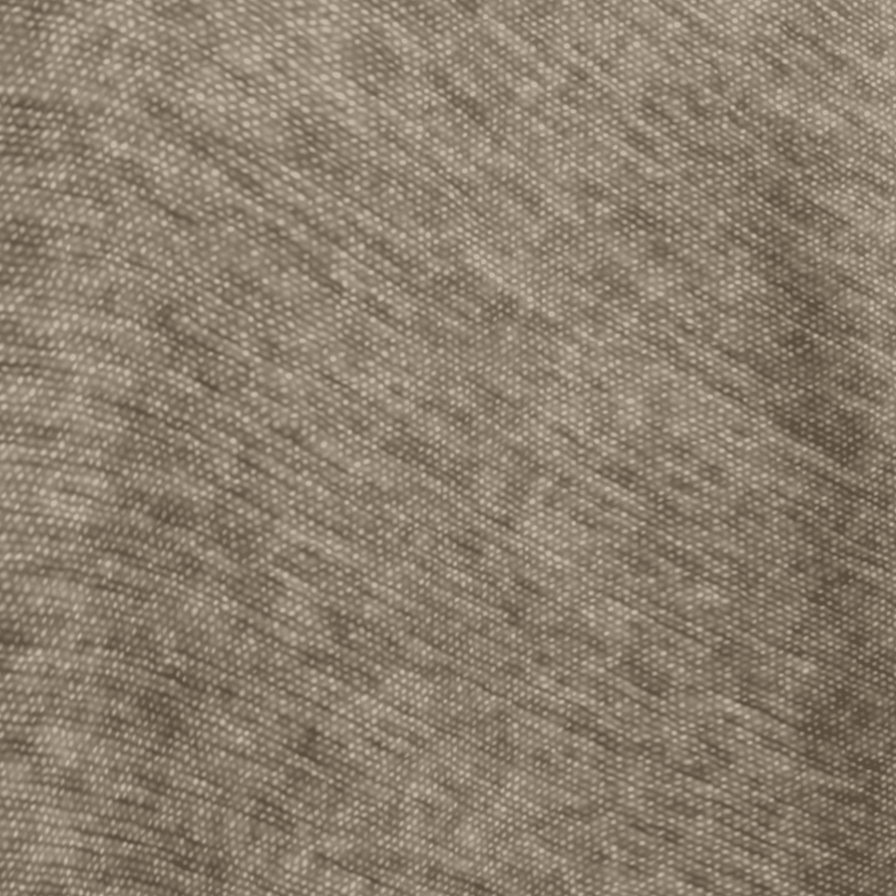
This texture is drawn by a WebGL 1 fragment shader. Its source:

```glsl
precision highp float;

// Draped beige linen: a staggered lattice of soft rounded yarn bumps in
// thread coordinates that bend from level rows at the left to a diagonal.
// Uneven yarns, mottling, fibre noise and broad folds set the tone.

uniform vec2 u_resolution;

const vec3 MID_COLOR = vec3(0.553, 0.500, 0.431);
const vec3 TONE_STEP = vec3(0.136, 0.138, 0.134);
const vec2 YARN_PITCH = vec2(0.0122, 0.0112); // along and across the rows
const vec2 BUMP_RADIUS = vec2(0.45, 0.66);    // in cells
const float BUMP_TILT = 0.12;
const float ROW_SLOPE = 0.78;
const float BUMP_DEPTH = 1.08;
const float BUMP_MEAN = 0.35;
const float ROW_GAP_DEPTH = 0.32;
const float STREAK_DEPTH = 0.90;
const float MOTTLE_DEPTH = 0.90;
const float FIBRE_DEPTH = 0.32;
const float FOLD_DEPTH = 0.78;

float hash(vec2 p) {
  vec3 q = fract(vec3(p.xyx) * 0.1031);
  q += dot(q, q.yzx + 33.33);
  return fract((q.x + q.y) * q.z);
}

float noise(vec2 p) {
  vec2 i = floor(p);
  vec2 f = fract(p);
  f = f * f * (3.0 - 2.0 * f);
  float low = mix(hash(i), hash(i + vec2(1.0, 0.0)), f.x);
  float high = mix(hash(i + vec2(0.0, 1.0)), hash(i + 1.0), f.x);
  return mix(low, high, f.y);
}

float signedNoise(vec2 p) {
  return noise(p + 100.0) - 0.5;
}

float band(float x, float width) {
  return exp(-x * x / (width * width));
}

// Thread coordinates: x runs along the rows, y counts across them.
vec2 threadCoords(vec2 p) {
  float d = p.x - 0.14;
  float bend = 0.5 * ROW_SLOPE * (d + sqrt(d * d + 0.0200));
  float lean = 0.28 + 0.34 * smoothstep(-0.1, 0.7, p.x);
  vec2 t = vec2(p.x - lean * (p.y - 0.5), p.y + bend * (0.64 + 0.44 * p.y));
  // Foreshortening in the folds, then slack in the cloth.
  t.x += 0.010 * sin(p.x * 15.0 - 1.8) - 0.010 * band(p.x - 0.96, 0.08);
  t += 0.006 * vec2(signedNoise(p * 9.0), signedNoise(p * 9.0 + 37.0));
  t += 0.0040 * vec2(signedNoise(p * 62.0), signedNoise(p * 62.0 + 71.0));
  return t;
}

// Oval bumps, each with its own size, place and lightness. They reach
// into the gaps of the rows above and below.
float yarnBumps(vec2 thread) {
  vec2 g = thread / YARN_PITCH;
  float top = 0.0;
  for (int k = -1; k <= 1; k++) {
    float row = floor(g.y) + float(k);
    float x = g.x + 0.5 * mod(row, 2.0) + 0.2 * hash(vec2(row + 300.0, 5.0));
    vec2 cell = vec2(floor(x), row) + 300.0;
    vec2 local = vec2(fract(x) - 0.5, g.y - row - 0.5);
    local += vec2(0.14, 0.26) * (vec2(hash(cell), hash(cell + 17.0)) - 0.5);
    local.x -= BUMP_TILT * local.y;
    float size = 0.82 + 0.28 * hash(cell + 43.0);
    float d = length(local / BUMP_RADIUS) / size;
    float lightness = 0.45 + 1.1 * hash(cell + 89.0);
    top = max(top, (1.0 - smoothstep(0.05, 1.05, d)) * lightness);
  }
  return top;
}

// Broad light and shade of the hanging cloth.
float foldShade(vec2 p) {
  float shade = 0.55 * (p.y - 0.5);
  // Deep fold at the right with a lit ridge beside it.
  float valley = p.x - 0.87 - 0.08 * (1.0 - smoothstep(0.35, 0.85, p.y));
  float fade = 1.0 - smoothstep(0.70, 0.92, p.y);
  shade -= 0.65 * band(valley, 0.050) * fade;
  shade -= 0.25 * band(valley, 0.16) * fade;
  shade += 0.50 * band(p.x - 1.0, 0.06) * smoothstep(0.4, 0.7, p.y);
  // Shallow hollow at the left, and the raised edge beyond it.
  shade -= 0.38 * band(p.x - 0.20 + 0.05 * p.y, 0.07)
    * (1.0 - smoothstep(0.65, 0.95, p.y));
  shade += 0.30 * band(p.x - 0.06 - 0.06 * p.y, 0.06);
  float crease = p.x - 0.22 * (p.y - 0.55);
  shade -= 0.40 * (1.0 - smoothstep(-0.03, 0.03, crease))
    * smoothstep(0.45, 0.60, p.y);
  shade += 0.16 * band(p.x - 0.52, 0.22);
  return shade + 0.06;
}

void main() {
  vec2 p = gl_FragCoord.xy / u_resolution;
  vec2 thread = threadCoords(p);

  float tone = BUMP_DEPTH * (yarnBumps(thread) - BUMP_MEAN);

  // Shadow in the gaps between rows, deeper in some stretches.
  float rowGap = cos(6.2832 * thread.y / YARN_PITCH.y);
  tone -= ROW_GAP_DEPTH * rowGap * noise(thread * vec2(18.0, 60.0) + 200.0);

  // Uneven yarns streak mainly along the rows.
  tone += STREAK_DEPTH * signedNoise(thread * vec2(10.0, 89.0));
  tone += 0.3 * STREAK_DEPTH * signedNoise(thread * vec2(82.0, 12.0) + 23.0);

  // Mottling spans a few bumps; fibres are finer than one bump.
  tone += MOTTLE_DEPTH * signedNoise(thread * vec2(50.0, 68.0) + 51.0);
  tone += 0.35 * MOTTLE_DEPTH * signedNoise(thread * vec2(22.0, 38.0) + 7.0);
  tone += 0.25 * MOTTLE_DEPTH * signedNoise(p * 11.0 + 13.0);
  tone += FIBRE_DEPTH * signedNoise(p * 220.0);

  tone += FOLD_DEPTH * foldShade(p);
  tone = clamp(tone, -1.4, 1.6);
  gl_FragColor = vec4(MID_COLOR + TONE_STEP * tone, 1.0);
}
```
